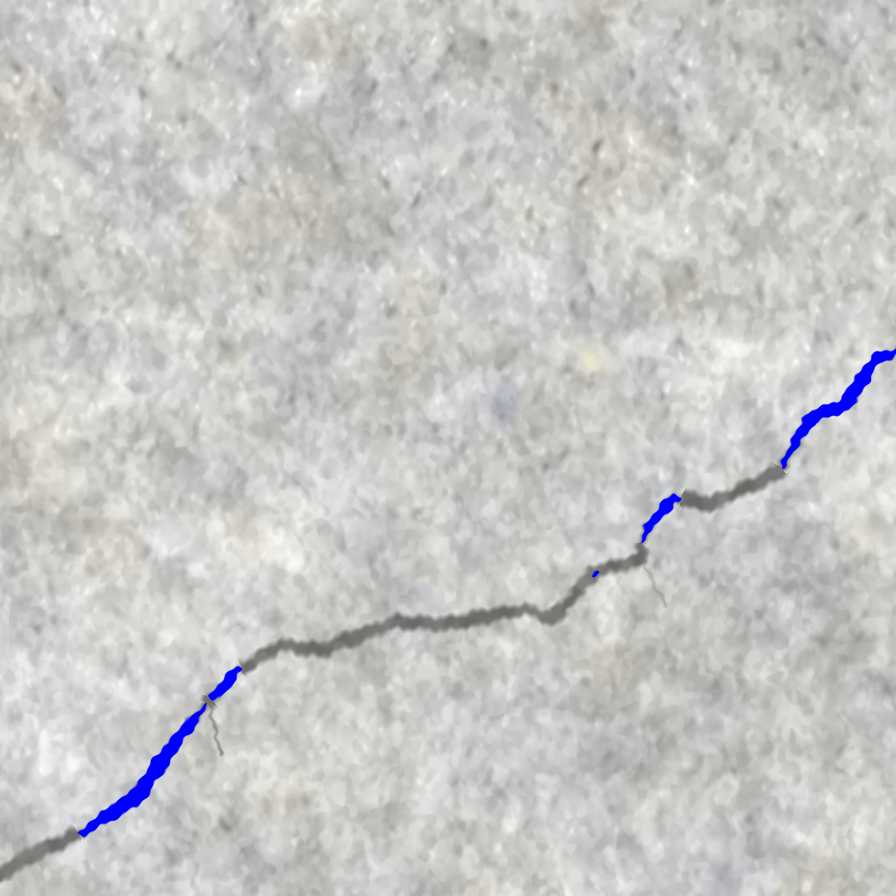
Give the GLSL for this texture, as a Shadertoy shader.

```glsl
// Pale weathered concrete crossed by a rising crack with blue marked stretches.
// Blended cellular noise makes the mottling, sparse cells make pits and glints,
// and the crack is the distance to a wobbling polyline of varying width.

const vec3 STONE = vec3(0.797, 0.797, 0.787);
const vec3 CRACK = vec3(0.43, 0.425, 0.415);
const vec3 MARK = vec3(0.0, 0.0, 1.0);
const float MOTTLE = 1.15;
const float PIT_DEPTH = 0.15;
const float GLINT = 0.11;
const float CRACK_HALF = 0.0075;
const float CRACK_SOFT = 0.0045;
const float WOBBLE = 0.0014;

const int JOINTS = 23;
const vec2 PATH[JOINTS] = vec2[](
    vec2(-0.01, 0.018), vec2(0.033, 0.045), vec2(0.091, 0.070), vec2(0.154, 0.112),
    vec2(0.189, 0.163), vec2(0.228, 0.211), vec2(0.264, 0.250), vec2(0.312, 0.280),
    vec2(0.358, 0.275), vec2(0.443, 0.306), vec2(0.501, 0.304), vec2(0.586, 0.320),
    vec2(0.617, 0.310), vec2(0.664, 0.362), vec2(0.714, 0.376), vec2(0.720, 0.408),
    vec2(0.753, 0.445), vec2(0.794, 0.437), vec2(0.868, 0.473), vec2(0.905, 0.534),
    vec2(0.944, 0.549), vec2(0.977, 0.599), vec2(1.01, 0.612));

// Each marked stretch: first x, last x, widest half width
const int SPANS = 5;
const vec3 MARKED[SPANS] = vec3[](
    vec3(0.087, 0.230, 0.0088), vec3(0.235, 0.270, 0.0066), vec3(0.660, 0.668, 0.0025),
    vec3(0.717, 0.761, 0.0060), vec3(0.871, 1.006, 0.0078));

vec3 hash3(vec2 p) {
    vec3 q = fract(p.xyx * vec3(0.1031, 0.1030, 0.0973));
    q += dot(q, q.yxz + 33.33);
    return fract((q.xxy + q.yzz) * q.zyx);
}

// Cellular noise with soft borders, centred on zero
float cells(vec2 p) {
    vec2 home = floor(p);
    float total = 0.0, weight = 0.0;
    for (int j = -1; j <= 1; j++)
    for (int i = -1; i <= 1; i++) {
        vec2 cell = home + vec2(i, j);
        vec3 h = hash3(cell);
        vec2 d = p - cell - h.xy;
        float w = exp(-6.0 * dot(d, d));
        total += w * h.z;
        weight += w;
    }
    return total / weight - 0.5;
}

// Sparse slanted flecks; density is the share of occupied cells
float flecks(vec2 p, float density) {
    vec2 home = floor(p);
    float sum = 0.0;
    for (int j = -1; j <= 1; j++)
    for (int i = -1; i <= 1; i++) {
        vec2 cell = home + vec2(i, j);
        vec3 h = hash3(cell + 71.0);
        vec2 d = p - cell - h.xy;
        d.x += (h.x - 0.5) * d.y;
        float strength = max(0.0, h.z - 1.0 + density) / density;
        sum += strength * exp(-dot(d * d, vec2(18.0, 7.0)));
    }
    return sum;
}

float patchAt(vec2 p, vec2 centre, vec2 radius) {
    vec2 d = (p - centre) / radius;
    return exp(-dot(d, d));
}

// Distance to a segment, with the x of its nearest point
vec2 segment(vec2 p, vec2 a, vec2 b) {
    float t = clamp(dot(p - a, b - a) / dot(b - a, b - a), 0.0, 1.0);
    vec2 nearest = mix(a, b, t);
    return vec2(length(p - nearest), nearest.x);
}

vec3 stone(vec2 p) {
    vec2 warp = p + 0.006 * vec2(cells(p * 35.0), cells(p * 35.0 + 19.0));
    float tone = 0.07 * cells(warp * 9.0) + 0.09 * cells(warp * 24.0 + 7.0)
               + 0.10 * cells(warp * vec2(62.0, 50.0) + 3.0)
               + 0.09 * cells(warp * vec2(135.0, 110.0) + 11.0);
    float rough = mix(0.65, 1.25, smoothstep(0.3, 0.95, p.y));
    tone = tone * MOTTLE - PIT_DEPTH * rough * flecks(warp * 48.0, 0.3);
    tone += GLINT * rough * flecks(p * 85.0 + 40.0, 0.16);
    // Broad light and dark areas
    tone += 0.05 * patchAt(p, vec2(0.09, 0.78), vec2(0.05, 0.06));
    tone += 0.05 * patchAt(p, vec2(0.04, 0.20), vec2(0.09, 0.09));
    tone += 0.05 * patchAt(p, vec2(0.79, 0.60), vec2(0.04, 0.07));
    tone += 0.06 * patchAt(p, vec2(0.545, 0.765), vec2(0.02, 0.03));
    tone -= 0.035 * patchAt(p, vec2(0.74, 0.88), vec2(0.25, 0.12));
    tone -= 0.06 * patchAt(p, vec2(0.69, 0.665), vec2(0.06, 0.04));
    tone -= 0.04 * patchAt(p, vec2(0.88, 0.28), vec2(0.13, 0.07));
    vec3 colour = STONE + tone + vec3(0.012, 0.004, -0.016) * cells(p * 14.0 + 50.0) * 2.0;
    colour -= vec3(0.15, 0.14, 0.10) * patchAt(p, vec2(0.563, 0.55), vec2(0.014, 0.03));
    float chip = patchAt(p + 0.01 * cells(p * 90.0), vec2(0.661, 0.598), vec2(0.011, 0.014));
    return mix(colour, vec3(0.93, 0.91, 0.78), 0.9 * chip);
}

void mainImage(out vec4 fragColor, in vec2 fragCoord) {
    vec2 uv = fragCoord / iResolution.xy;
    float pixel = 1.0 / iResolution.y;
    vec2 p = uv + WOBBLE * (sin(uv.yx * vec2(260.0, 210.0)) + 0.6 * sin(uv.yx * 530.0 + 2.0));
    vec2 near = vec2(9.0, 0.0);
    for (int i = 0; i < JOINTS - 1; i++) {
        vec2 s = segment(p, PATH[i], PATH[i + 1]);
        if (s.x < near.x) near = s;
    }
    // Tapered marks; the open crack narrows beneath them
    float mark = 0.0, covered = 0.0;
    for (int i = 0; i < SPANS; i++) {
        float t = (near.y - MARKED[i].x) / (MARKED[i].y - MARKED[i].x);
        float inside = step(0.0, t) * step(t, 1.0);
        float halfWidth = MARKED[i].z * sqrt(max(0.0, sin(3.14159 * clamp(t, 0.0, 1.0))));
        mark = max(mark, inside * smoothstep(pixel, -pixel, near.x - halfWidth));
        covered = max(covered, inside * step(0.004, MARKED[i].z));
    }
    float gap = CRACK_HALF * mix(1.0, 0.5, covered) * (1.0 + 0.5 * cells(uv * 40.0));
    float open = smoothstep(gap + CRACK_SOFT, gap - CRACK_SOFT, near.x);
    float hairA = segment(p, vec2(0.234, 0.212), vec2(0.246, 0.160)).x;
    float hairB = segment(p, vec2(0.717, 0.375), vec2(0.743, 0.322)).x;
    float hair = 0.55 * smoothstep(0.004, 0.0, hairA) + 0.35 * smoothstep(0.004, 0.0, hairB);
    vec3 colour = stone(uv);
    colour = mix(colour, CRACK + 0.12 * cells(uv * 70.0), max(0.92 * open, hair));
    fragColor = vec4(mix(clamp(colour, 0.0, 1.0), MARK, mark), 1.0);
}
```
